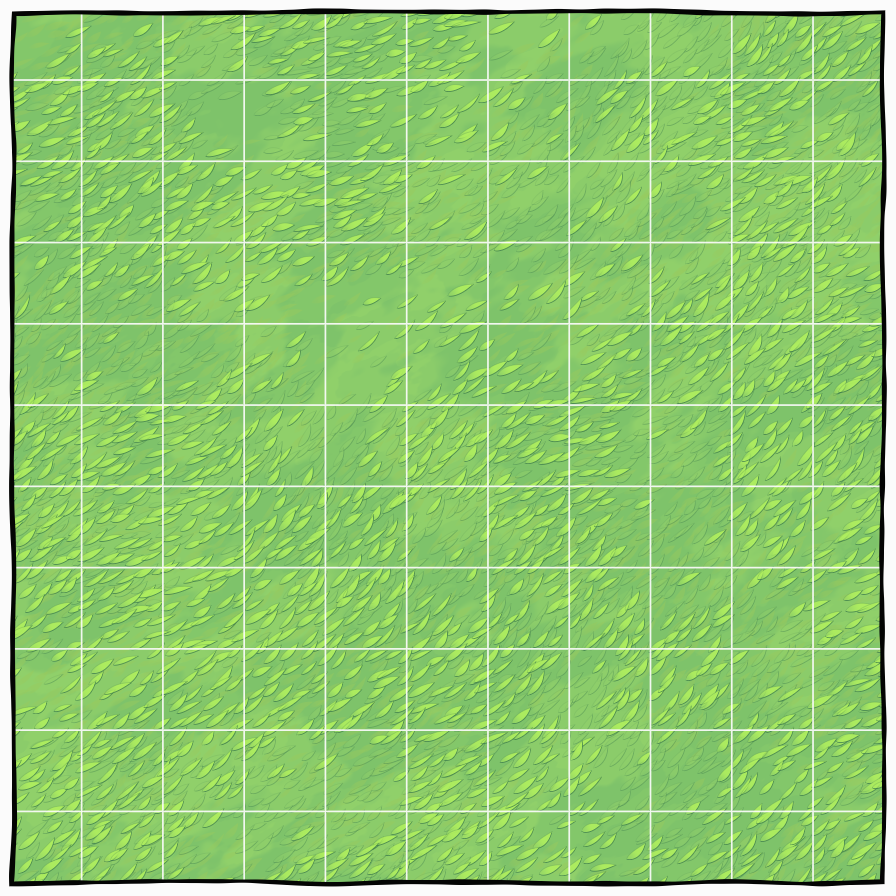
This texture is drawn by a WebGL 2 fragment shader. Its source:

```glsl
#version 300 es
precision highp float;
// A meadow battle map: mottled green ground, clumps of outlined grass blades
// leaning up and right, a thin white square grid and a rough black frame.
// Blades are jittered one per cell and painted back to front in three layers.

uniform vec2 u_resolution;
out vec4 outColor;

const vec3 PAPER = vec3(0.985);
const vec3 FRAME_INK = vec3(0.01, 0.015, 0.01);
const vec3 GROUND_LIGHT = vec3(0.565, 0.815, 0.415);
const vec3 GROUND_DARK = vec3(0.495, 0.765, 0.415);
const vec3 BLADE_LIGHT = vec3(0.68, 0.93, 0.37);
const vec3 BLADE_OLIVE = vec3(0.60, 0.79, 0.36);
const vec3 BLADE_INK = vec3(0.21, 0.46, 0.29);
const vec2 GRID_FIRST = vec2(0.0911, 0.0944);
const float GRID_PITCH = 0.0907;
const float GRID_WIDTH = 0.0019;

vec3 hash3(vec2 p) {
  vec3 q = fract(p.xyx * vec3(0.1031, 0.1030, 0.0973));
  q += dot(q, q.yxz + 33.33);
  return fract((q.xxy + q.yzz) * q.zyx);
}

float noise(vec2 p) {
  vec2 i = floor(p), f = fract(p);
  f = f * f * (3.0 - 2.0 * f);
  float low = mix(hash3(i).x, hash3(i + vec2(1, 0)).x, f.x);
  float high = mix(hash3(i + vec2(0, 1)).x, hash3(i + vec2(1, 1)).x, f.x);
  return mix(low, high, f.y);
}

float fbm(vec2 p) {
  float sum = 0.0, gain = 0.5;
  for (int i = 0; i < 4; i++) {
    sum += gain * noise(p);
    p = p * 2.03 + 17.0;
    gain *= 0.5;
  }
  return sum;
}

vec2 rotate(vec2 p, float angle) {
  float c = cos(angle), s = sin(angle);
  return vec2(c * p.x + s * p.y, c * p.y - s * p.x);
}

// Smooth coverage of a shape from its signed distance
float cover(float d, float px) {
  return clamp(0.5 - d / px, 0.0, 1.0);
}

// Curved leaf from the origin along +x: signed distance, position along, side
vec3 blade(vec2 q, float len, float halfWidth, float bend) {
  float t = clamp(q.x / len, 0.0, 1.0);
  float y = q.y + bend * len * t * (1.0 - t);
  float w = halfWidth * 3.1 * pow(t, 0.7) * (1.0 - t);
  return vec3(length(vec2(q.x - t * len, y)) - w, t, y);
}

// Flat painted blotches, stretched along the lean of the grass
vec3 ground(vec2 p) {
  vec2 q = rotate(p, 0.5) * vec2(9.0, 17.0);
  float broad = smoothstep(0.42, 0.50, fbm(q));
  float small = smoothstep(0.50, 0.54, fbm(q * 2.1 + 40.0));
  return mix(GROUND_DARK, GROUND_LIGHT, 0.72 * broad + 0.28 * small);
}

// One blade per cell, upper rows first so that lower ones overlap them
vec3 bladeLayer(vec3 color, vec2 p, float cell, float seed, vec3 tint,
                float fillAmount, float inkAmount, float px) {
  vec2 home = floor(p / cell);
  for (int j = 1; j >= -1; j--) {
    for (int i = -1; i <= 1; i++) {
      vec2 id = home + vec2(i, j);
      vec3 place = hash3(id + seed);
      vec3 form = hash3(id + seed + 71.0);
      vec2 center = (id + 0.1 + 0.8 * place.xy) * cell;
      float density = 0.12 + 0.8 * smoothstep(0.25, 0.62, noise(center * 8.0 + seed));
      if (place.z > density) continue;

      float angle = 0.3 + 0.65 * noise(center * 6.0 + 5.0) + 0.5 * (form.x - 0.5);
      float len = cell * mix(1.1, 1.8, form.y);
      vec2 q = rotate(p - center, angle) + vec2(0.5 * len, 0.0);
      vec3 leaf = blade(q, len, cell * mix(0.13, 0.23, form.z), 0.5 * (form.x - 0.3));

      float shade = mix(0.35, 1.0, smoothstep(0.0, 0.55, leaf.y));
      color = mix(color, tint, cover(leaf.x, px) * shade * fillAmount);
      float lowerSide = 1.0 - smoothstep(-0.001, 0.001, leaf.z);
      float ink = cover(abs(leaf.x) - 0.0005, px) * mix(0.3, 1.0, lowerSide);
      color = mix(color, BLADE_INK, ink * inkAmount);
    }
  }
  return color;
}

void main() {
  vec2 p = gl_FragCoord.xy / u_resolution;
  float px = 1.0 / min(u_resolution.x, u_resolution.y);

  // Grass: faint smudges, thin sketched strokes, then bright blades
  vec3 color = ground(p);
  color = bladeLayer(color, p, 0.0170, 13.0, BLADE_OLIVE, 0.45, 0.0, px);
  color = bladeLayer(color, p, 0.0165, 151.0, GROUND_LIGHT, 0.5, 0.38, px);
  color = bladeLayer(color, p, 0.0185, 307.0, BLADE_LIGHT, 0.95, 0.75, px);

  // White square grid
  vec2 toLine = abs(fract((p - GRID_FIRST) / GRID_PITCH + 0.5) - 0.5) * GRID_PITCH;
  float grid = cover(min(toLine.x, toLine.y) - 0.5 * GRID_WIDTH, px);
  color = mix(color, PAPER, 0.92 * grid);

  // Hand-inked frame with an uneven edge and paper outside
  vec2 box = abs(p - vec2(0.5, 0.5005)) - 0.4855;
  float edge = max(box.x, box.y) + 0.004 * (noise(p * 11.0) - 0.5);
  float halfStroke = 0.0017 + 0.0016 * noise(p * 37.0);
  color = mix(PAPER, color, cover(edge, px));
  color = mix(color, FRAME_INK, cover(abs(edge) - halfStroke, px));

  outColor = vec4(color, 1.0);
}
```
